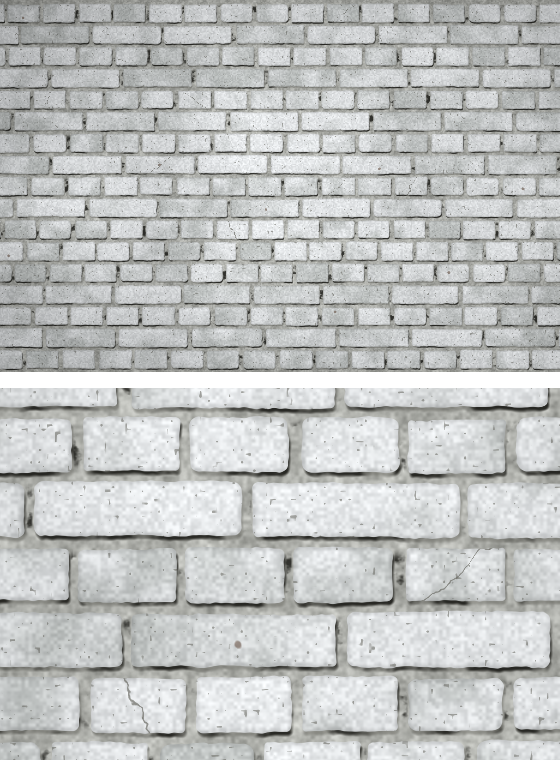
Top, the full canvas; bottom, a detail of the centre.
This texture is drawn by a Shadertoy shader. Its source:

```glsl
// Weathered pale grey brick wall: courses of short and long bricks in rough, shadowed mortar.

const float COURSES = 17.0;
const float COURSE_HEIGHT = 0.0582;
const float FIRST_COURSE = 0.0352;   // centre of the top course, measured downwards
const vec2 JOINT = vec2(0.0098, 0.0098);

// Position of the first upright joint and distance between joints, per course
const float FIRST_JOINT[17] = float[17](0.016, 0.053, 0.018, 0.135, 0.086, 0.035, 0.086, 0.137, 0.080,
                                        0.041, 0.102, 0.068, 0.035, 0.118, 0.090, 0.118, 0.066);
const float PITCH[17] = float[17](0.0953, 0.192, 0.0959, 0.193, 0.0968, 0.1926, 0.0972, 0.195, 0.0975,
                                  0.192, 0.095, 0.095, 0.0947, 0.1865, 0.0963, 0.197, 0.0972);

const vec3 PALE = vec3(0.865, 0.875, 0.882);
const vec3 DUSTY = vec3(0.725, 0.740, 0.735);
const vec3 MORTAR = vec3(0.665, 0.670, 0.650);
const vec3 GRIME = vec3(0.420, 0.420, 0.395);
const vec3 SHADOW = vec3(0.110, 0.110, 0.095);
const vec3 RUST = vec3(0.400, 0.320, 0.270);

float hash(vec2 p) {
    vec3 q = fract(vec3(p.xyx) * 0.1031);
    q += dot(q, q.yzx + 33.33);
    return fract((q.x + q.y) * q.z);
}

float noise(vec2 p) {
    vec2 i = floor(p), f = fract(p);
    f = f * f * (3.0 - 2.0 * f);
    return mix(mix(hash(i), hash(i + vec2(1, 0)), f.x),
               mix(hash(i + vec2(0, 1)), hash(i + vec2(1, 1)), f.x), f.y);
}

float fbm(vec2 p) {
    float sum = 0.0, weight = 0.5;
    for (int i = 0; i < 4; i++) {
        sum += weight * noise(p);
        p = mat2(0.8, 0.6, -0.6, 0.8) * p * 2.03 + 17.7;
        weight *= 0.5;
    }
    return sum / 0.9375;
}

float roundedBox(vec2 p, vec2 halfSize, float radius) {
    vec2 q = abs(p) - halfSize + radius;
    return length(max(q, 0.0)) + min(max(q.x, q.y), 0.0) - radius;
}

// Distance to the nearest brick; also gives its index and the position inside it
float brickDistance(vec2 p, out vec2 id, out vec2 local) {
    float down = 1.0 - p.y - FIRST_COURSE + 0.002 * (noise(p * vec2(9.0, 17.0)) - 0.5);
    float course = clamp(floor(down / COURSE_HEIGHT + 0.5), 0.0, COURSES - 1.0);
    float pitch = PITCH[int(course)];
    float along = (p.x - FIRST_JOINT[int(course)]) / pitch;
    id = vec2(floor(along) + 5.0, course);
    local = vec2((fract(along) - 0.5) * pitch, course * COURSE_HEIGHT - down);
    vec2 jitter = vec2(hash(id + 3.1), hash(id + 8.7)) - 0.5;
    local -= jitter * vec2(0.0036, 0.0016);
    vec2 halfSize = 0.5 * (vec2(pitch, COURSE_HEIGHT) - JOINT);
    halfSize -= 0.0014 * vec2(hash(id + 21.3), hash(id + 42.9)) - 0.0006;
    float radius = mix(0.003, 0.011, pow(hash(id + 13.0), 2.0));
    float wobble = 0.0018 * (noise(p * 60.0) - 0.5) + 0.0013 * (noise(p * 190.0) - 0.5);
    return roundedBox(local, halfSize, radius) + wobble;
}

vec3 faceColor(vec2 p, vec2 id, vec2 local, float d) {
    float dirt = 0.7 * fbm(p * 22.0 + id * 3.7) + 0.3 * hash(id + 5.5);
    vec3 color = mix(PALE, DUSTY, smoothstep(0.34, 0.80, dirt));
    // Sandy grain
    color += 0.13 * (noise(p * 310.0) - 0.5) + 0.05 * (fbm(p * 120.0) - 0.5);
    color *= 1.0 - 0.10 * smoothstep(-0.005, 0.0, d) + 0.7 * clamp(local.y, -0.02, 0.02);
    // Fine pits
    float pits = smoothstep(0.88, 0.97, noise(p.yx * 270.0 + 40.0));
    color = mix(color, GRIME, 0.6 * pits);
    // Cracks in a few bricks
    float bend = 0.028 * (fbm(local * 45.0 + id) - 0.5);
    float lean = local.x + (hash(id + 2.2) - 0.5) * local.y * 3.0 + bend;
    float crack = (1.0 - smoothstep(0.0003, 0.0014, abs(lean))) * step(0.96, hash(id + 61.0));
    color = mix(color, GRIME, 0.7 * crack);
    // Rare rusty spots
    vec2 spot = local - vec2(0.03, 0.025) * (vec2(hash(id + 71.0), hash(id + 72.0)) - 0.5);
    float size = 0.0045 + 0.002 * (noise(p * 160.0) - 0.5);
    float rust = (1.0 - smoothstep(size - 0.002, size, length(spot))) * step(0.96, hash(id + 77.0));
    return mix(color, RUST, 0.6 * rust);
}

vec3 mortarColor(vec2 p, vec2 local, float d) {
    vec3 color = MORTAR + 0.26 * (fbm(p * 80.0) - 0.5) + 0.14 * (noise(p * 280.0) - 0.5);
    // Uneven shade below and beside each brick
    vec2 idAbove, localAbove;
    float above = brickDistance(p + vec2(-0.0014, 0.0036), idAbove, localAbove);
    float shade = 1.0 - smoothstep(-0.0022, 0.0015, above);
    float gaps = smoothstep(0.38, 0.66, fbm(p * vec2(32.0, 46.0) + 9.0));
    color = mix(color, GRIME, 0.55 * shade);
    color = mix(color, SHADOW, shade * gaps * 0.9);
    // Dark hollows in upright joints
    float upright = 1.0 - smoothstep(0.013, 0.024, abs(local.y));
    float hollow = smoothstep(0.52, 0.72, fbm(p * vec2(60.0, 75.0) + 31.0));
    return mix(color, SHADOW, 0.85 * upright * hollow * smoothstep(0.0, 0.003, d));
}

void mainImage(out vec4 fragColor, in vec2 fragCoord) {
    vec2 p = fragCoord / iResolution.y;
    float edge = 0.6 / iResolution.y;
    vec2 id, local;
    float d = brickDistance(p, id, local);
    float face = 1.0 - smoothstep(-edge, edge, d);
    vec3 color = mix(mortarColor(p, local, d), faceColor(p, id, local, d), face);
    // Broad stains, darker corners and a dim left side
    vec2 fromCentre = fragCoord / iResolution.xy - vec2(0.54, 0.47);
    float light = 1.05 - 0.42 * dot(fromCentre, fromCentre) + 0.03 * fromCentre.x;
    color *= light - 0.16 * (fbm(p * 4.5 + 3.0) - 0.4);
    fragColor = vec4(clamp(color, 0.0, 1.0), 1.0);
}
```
